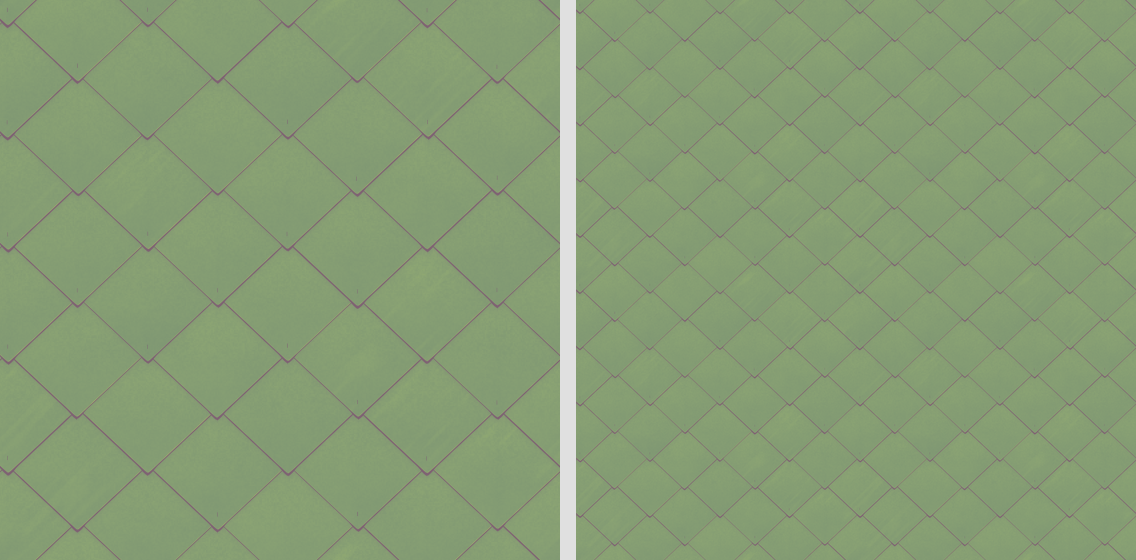
Left, the tile; right, the same tile 2 across and 2 down.
This texture is drawn by a Shadertoy shader. Its source:

```glsl
#define COLUMNS 4.0
#define HALF_ROWS 10.0
#define ORIGIN vec2(0.0137, 0.0550)
#define SLOPE 0.94
#define JITTER 0.0026
#define GAP_WIDTH 0.0017
#define GRAIN 0.42
#define DARK_GREEN vec3(0.502, 0.597, 0.452)
#define LIGHT_GREEN vec3(0.568, 0.665, 0.448)
#define GAP_COLOR vec3(0.495, 0.370, 0.450)
#define RIM_COLOR vec3(0.620, 0.665, 0.430)

float hash(vec2 p) {
    vec3 q = fract(vec3(p.xyx) * 0.1031);
    q += dot(q, q.yzx + 33.33);
    return fract((q.x + q.y) * q.z);
}

// Value noise that wraps after "period" cells
float noise(vec2 p, vec2 period) {
    vec2 i = floor(p), f = fract(p);
    f = f * f * (3.0 - 2.0 * f);
    vec2 a = mod(i, period), b = mod(i + 1.0, period);
    return mix(mix(hash(a), hash(vec2(b.x, a.y)), f.x),
               mix(hash(vec2(a.x, b.y)), hash(b), f.x), f.y);
}

float wrapNoise(vec2 uv, float cells) {
    return noise(uv * cells, vec2(cells));
}

// Painted face: d is the offset from the lower tip of the shingle
vec3 faceColor(vec2 uv, vec2 d, vec2 id, float grain, float cloud) {
    float tone = hash(id + 17.0);
    float level = 0.16 + 0.30 * smoothstep(0.02, 0.19, d.y - 0.25 * d.x);
    level += 0.12 * (tone - 0.5) + 0.26 * (cloud - 0.5);
    level += GRAIN * (grain - 0.5) * (0.6 + 0.6 * smoothstep(0.04, 0.18, d.y));

    // Brushed diagonal streaks on some shingles
    float streak = noise(vec2((uv.x - uv.y) * 70.0, (uv.x + uv.y) * 8.0), vec2(70.0, 8.0));
    level += 0.22 * step(0.65, hash(id + 5.0)) * smoothstep(0.6, 1.0, streak);

    // Faint upright crease
    level -= 0.07 * hash(id + 29.0) * exp(-abs(d.x) / 0.006);
    return mix(DARK_GREEN, LIGHT_GREEN, clamp(level, -0.1, 1.3));
}

void mainImage(out vec4 fragColor, in vec2 fragCoord) {
    vec2 uv = fragCoord / iResolution.xy;
    float px = 1.0 / min(iResolution.x, iResolution.y);
    float fine = wrapNoise(uv, 420.0);
    float grain = 0.65 * fine + 0.35 * wrapNoise(uv, 230.0);
    float cloud = 0.6 * wrapNoise(uv, 13.0) + 0.4 * wrapNoise(uv, 37.0);
    float wear = wrapNoise(uv, 90.0);

    float baseRow = floor((uv.y - ORIGIN.y) * HALF_ROWS);
    vec3 color = DARK_GREEN;

    // Layer the shingles from the lower rows to the upper ones
    for (float k = -2.0; k <= 1.0; k++) {
        float row = baseRow + k;
        float stagger = 0.5 * mod(row + 1.0, 2.0);
        float column = floor((uv.x - ORIGIN.x) * COLUMNS - stagger + 0.5);
        vec2 id = vec2(mod(column, COLUMNS), mod(row, HALF_ROWS));
        vec2 tip = ORIGIN + vec2((column + stagger) / COLUMNS, row / HALF_ROWS);
        tip += JITTER * (vec2(hash(id + 3.0), hash(id + 41.0)) - 0.5);
        vec2 d = uv - tip;

        // Signed distance to the V edge, positive inside, with a blunt tip
        float side = step(0.0, d.x);
        float reach = sqrt(d.x * d.x + 0.000004) - 0.002;
        float edge = (d.y - SLOPE * reach) / sqrt(1.0 + SLOPE * SLOPE);

        // Soft shade, then the dark gap, wider at the tip
        float atTip = 1.0 - smoothstep(0.006, 0.018, abs(d.x));
        float gap = GAP_WIDTH * (0.65 + 0.8 * hash(id + 11.0 + 7.0 * side)) + 0.0016 * atTip;
        float shade = 0.32 * exp(min(edge + gap, 0.0) / 0.0045);
        color = mix(color, vec3(0.49, 0.53, 0.45), shade);
        color = mix(color, GAP_COLOR, 0.95 * clamp((edge + gap) / px + 0.5, 0.0, 1.0));

        // Face with a worn bright rim
        vec3 face = faceColor(uv, d, id, grain, cloud);
        float rim = 1.0 - smoothstep(0.0006, 0.0024, edge);
        rim *= mix(0.35, 0.75, side) * (0.4 + 0.6 * hash(id + 23.0)) * (0.4 + 0.9 * wear);
        face = mix(face, RIM_COLOR, clamp(rim, 0.0, 1.0));

        // Small upright nick above the tip
        vec2 nick = abs(d - vec2(-0.001, 0.0255 + 0.002 * hash(id + 53.0)));
        float mark = clamp((0.0006 - nick.x) / px + 0.5, 0.0, 1.0)
                   * clamp((0.0038 - nick.y) / px + 0.5, 0.0, 1.0);
        face = mix(face, GAP_COLOR, 0.6 * mark * step(0.25, hash(id + 61.0)));

        color = mix(color, face, clamp(edge / px + 0.5, 0.0, 1.0));
    }
    fragColor = vec4(color, 1.0);
}
```
